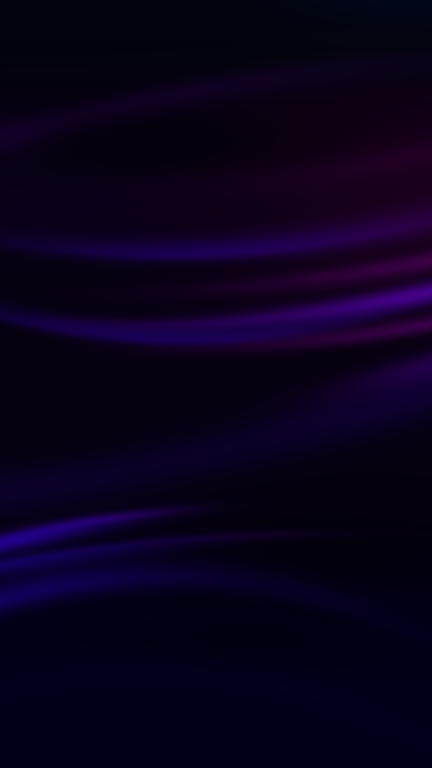
A Shadertoy shader for this background:

```glsl
// Soft violet and blue light ribbons sweeping across a near-black backdrop.

// Gaussian falloff around zero
float bell(float d, float spread) {
    d /= spread;
    return exp(-d * d);
}

// Round or oval haze
float haze(vec2 uv, vec2 centre, vec2 spread) {
    vec2 d = (uv - centre) / spread;
    return exp(-dot(d, d));
}

// Parabolic streak. heights: y at left, middle and right edges;
// soft: falloff below and above the curve; span: brightest x and its reach.
float ribbon(vec2 uv, vec3 heights, vec2 soft, vec2 span) {
    float slope = 4.0 * heights.y - 3.0 * heights.x - heights.z;
    float bend = 2.0 * (heights.x + heights.z) - 4.0 * heights.y;
    float d = uv.y - (heights.x + uv.x * (slope + bend * uv.x));
    float softness = d < 0.0 ? soft.x : soft.y;
    return bell(d, softness) * bell(uv.x - span.x, span.y);
}

void mainImage(out vec4 fragColor, in vec2 fragCoord) {
    vec2 uv = fragCoord / iResolution.xy;

    vec3 blue = vec3(0.12, 0.0, 0.50);
    vec3 violet = vec3(0.26, 0.0, 0.52);
    vec3 magenta = vec3(0.24, 0.0, 0.28);

    // Backdrop: navy floor, plum middle, dark teal ceiling
    vec3 color = mix(vec3(0.0, 0.0, 0.095), vec3(0.024, 0.0, 0.062), smoothstep(0.12, 0.40, uv.y));
    color = mix(color, vec3(0.002, 0.014, 0.045), smoothstep(0.84, 0.96, uv.y));
    color += vec3(0.0, 0.012, 0.07) * haze(uv, vec2(1.0, 1.02), vec2(0.35, 0.05));

    // Broad hazes
    color += vec3(0.075, 0.0, 0.04) * haze(uv, vec2(1.05, 0.75), vec2(0.45, 0.13));
    color += vec3(0.03, 0.0, 0.06) * haze(uv, vec2(0.0, 0.82), vec2(0.12, 0.03));
    color += vec3(0.015, 0.0, 0.035) * haze(uv, vec2(0.1, 0.73), vec2(0.5, 0.06));
    color *= 1.0 - 0.4 * haze(uv, vec2(0.38, 0.81), vec2(0.38, 0.045));
    color *= 1.0 - 0.4 * haze(uv, vec2(0.75, 0.29), vec2(0.45, 0.08));

    // Faint upper arcs
    color += 0.14 * violet * ribbon(uv, vec3(0.824, 0.888, 0.922), vec2(0.022, 0.014), vec2(0.4, 0.65));
    color += 0.18 * magenta * ribbon(uv, vec3(0.755, 0.757, 0.802), vec2(0.02), vec2(1.0, 0.55));

    // Upper blue ribbon
    color += 0.44 * blue * ribbon(uv, vec3(0.684, 0.670, 0.711), vec2(0.009, 0.018), vec2(0.44, 0.42));
    color += 0.22 * violet * ribbon(uv, vec3(0.684, 0.672, 0.711), vec2(0.02, 0.028), vec2(0.95, 0.45));

    // Central bundle, brightest at the right edge
    color += 0.65 * magenta * ribbon(uv, vec3(0.618, 0.624, 0.661), vec2(0.014, 0.012), vec2(1.05, 0.50));
    color += 0.80 * violet * ribbon(uv, vec3(0.586, 0.584, 0.621), vec2(0.016, 0.013), vec2(1.05, 0.42));
    color += 0.25 * violet * ribbon(uv, vec3(0.586, 0.580, 0.619), vec2(0.008), vec2(0.50, 0.30));
    color += 0.52 * blue * ribbon(uv, vec3(0.589, 0.559, 0.613), vec2(0.009, 0.016), vec2(0.38, 0.48));
    color += 0.75 * magenta * ribbon(uv, vec3(0.552, 0.546, 0.578), vec2(0.010, 0.012), vec2(1.05, 0.48));

    // Wide diagonal veil
    color += 0.38 * violet * ribbon(uv, vec3(0.370, 0.452, 0.527), vec2(0.022, 0.016), vec2(1.05, 0.25));
    color += 0.24 * blue * ribbon(uv, vec3(0.362, 0.416, 0.490), vec2(0.035, 0.030), vec2(1.0, 0.60));
    color += 0.18 * blue * ribbon(uv, vec3(0.358, 0.405, 0.470), vec2(0.03), vec2(0.0, 0.45));

    // Lower left fan of blue light
    color += 0.95 * blue * ribbon(uv, vec3(0.293, 0.341, 0.352), vec2(0.015, 0.011), vec2(0.0, 0.28));
    color += 0.28 * violet * ribbon(uv, vec3(0.304, 0.339, 0.346), vec2(0.006), vec2(0.27, 0.18));
    color += 0.55 * blue * ribbon(uv, vec3(0.264, 0.300, 0.303), vec2(0.014, 0.008), vec2(0.0, 0.40));
    color += 0.14 * violet * ribbon(uv, vec3(0.266, 0.300, 0.303), vec2(0.006), vec2(0.55, 0.25));
    color += 0.50 * blue * ribbon(uv, vec3(0.218, 0.245, 0.167), vec2(0.017, 0.022), vec2(-0.05, 0.38));
    color += 0.16 * blue * ribbon(uv, vec3(0.215, 0.245, 0.167), vec2(0.014, 0.024), vec2(0.5, 0.45));

    // Shadow beneath the arc and a faint lower sweep
    color *= 1.0 - 0.3 * haze(uv, vec2(0.55, 0.16), vec2(0.35, 0.04));
    color += 0.05 * blue * ribbon(uv, vec3(0.10, 0.125, 0.03), vec2(0.025), vec2(0.5, 0.5));

    fragColor = vec4(color, 1.0);
}
```
